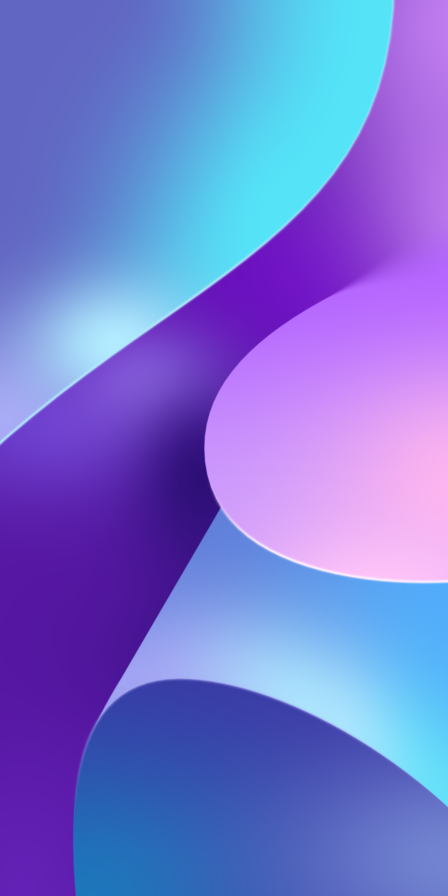
Reproduce this background procedurally as a Shadertoy shader.

```glsl
const int CURVE_STEPS = 24;
const float RIM_WIDTH = 0.0035;
const float RIBBON_TOP = 0.9;

const vec3 INDIGO = vec3(0.38, 0.40, 0.76);
const vec3 CYAN = vec3(0.33, 0.89, 0.97);
const vec3 ICE = vec3(0.70, 0.92, 1.00);
const vec3 LAVENDER = vec3(0.66, 0.66, 0.96);
const vec3 PURPLE = vec3(0.34, 0.09, 0.64);
const vec3 VIOLET = vec3(0.42, 0.05, 0.76);
const vec3 ORCHID = vec3(0.75, 0.49, 0.94);
const vec3 HAZE = vec3(0.54, 0.38, 0.88);
const vec3 MIDNIGHT = vec3(0.18, 0.06, 0.47);
const vec3 LILAC = vec3(0.79, 0.60, 0.99);
const vec3 MAGENTA = vec3(0.70, 0.39, 1.00);
const vec3 PINK = vec3(1.00, 0.71, 0.93);
const vec3 CORNFLOWER = vec3(0.37, 0.49, 0.85);
const vec3 SKY = vec3(0.32, 0.67, 0.98);
const vec3 NAVY = vec3(0.23, 0.21, 0.64);
const vec3 TEAL = vec3(0.11, 0.46, 0.73);
const vec3 STEEL = vec3(0.45, 0.52, 0.82);

// Signed distance to a cubic Bezier curve, positive on its left side
float curve(vec2 p, vec2 a, vec2 b, vec2 c, vec2 d) {
    float nearest = 1e9, side = 1.0;
    vec2 from = a;
    for (int i = 1; i <= CURVE_STEPS; i++) {
        float t = float(i) / float(CURVE_STEPS), s = 1.0 - t;
        vec2 to = s * s * s * a + 3.0 * s * s * t * b + 3.0 * s * t * t * c + t * t * t * d;
        vec2 e = to - from, w = p - from;
        vec2 gap = w - e * clamp(dot(w, e) / dot(e, e), 0.0, 1.0);
        float dist = dot(gap, gap);
        if (dist < nearest) {
            nearest = dist;
            side = e.x * w.y < e.y * w.x ? -1.0 : 1.0;
        }
        from = to;
    }
    return side * sqrt(nearest);
}

float nearer(float a, float b) {
    return abs(a) < abs(b) ? a : b;
}

float glow(vec2 p, vec2 centre, vec2 radius) {
    vec2 d = (p - centre) / radius;
    return exp(-dot(d, d));
}

vec3 tint(vec3 base, vec3 colour, vec2 p, vec2 centre, vec2 radius) {
    return mix(base, colour, glow(p, centre, radius));
}

float rim(float d, float pixel) {
    float w = max(RIM_WIDTH, 0.8 * pixel);
    return exp(-d * d / (w * w));
}

vec3 backdropColour(vec2 p, float ribbon) {
    vec3 c = tint(PURPLE, vec3(0.39, 0.13, 0.71), p, vec2(0.05, 0.0), vec2(0.2, 0.3));
    c = tint(c, vec3(0.43, 0.25, 0.81), p, vec2(0.12, 1.05), vec2(0.3, 0.17));
    c = tint(c, VIOLET, p, vec2(0.68, 1.38), vec2(0.36, 0.24));
    c = tint(c, ORCHID, p, vec2(1.04, 1.95), vec2(0.34, 0.42));
    c = tint(c, ORCHID, p, vec2(1.08, 1.52), vec2(0.24, 0.30));
    c = tint(c, HAZE, p, vec2(0.34, 1.14), vec2(0.17, 0.13));
    c = mix(c, MIDNIGHT, 0.4 * exp(-abs(ribbon) / 0.12) * smoothstep(0.3, 0.6, p.y) * smoothstep(1.3, 0.9, p.y));
    return tint(c, MIDNIGHT, p, vec2(0.45, 0.93), vec2(0.14, 0.19));
}

vec3 ribbonColour(vec2 p, float dome) {
    vec3 c = mix(CORNFLOWER, SKY, smoothstep(0.45, 1.0, p.x));
    vec3 sheen = mix(INDIGO, LAVENDER, smoothstep(0.1, 0.5, p.y));
    sheen = mix(sheen, ICE, smoothstep(0.3, 0.7, p.x));
    sheen = mix(sheen, CYAN, 0.8 * smoothstep(0.75, 1.0, p.x));
    return mix(c, sheen, 0.92 * exp(-dome * dome / 0.036));
}

vec3 domeColour(vec2 p) {
    vec3 c = tint(NAVY, TEAL, p, vec2(0.2, 0.0), vec2(0.42, 0.33));
    return tint(c, STEEL, p, vec2(1.03, 0.08), vec2(0.42, 0.25));
}

vec3 petalColour(vec2 p) {
    vec3 c = mix(LILAC, MAGENTA, smoothstep(0.85, 1.4, p.y));
    c = tint(c, PINK, p, vec2(1.08, 0.92), vec2(0.36, 0.26));
    return tint(c, vec3(1.0, 0.77, 0.97), p, vec2(0.85, 0.68), vec2(0.3, 0.15));
}

vec3 sheetColour(vec2 p, float depth) {
    float sweep = (1.0 - smoothstep(0.05, 0.68, depth)) * smoothstep(0.0, 0.6, p.x);
    vec3 c = mix(INDIGO, CYAN, sweep);
    c = tint(c, LAVENDER, p, vec2(0.0, 1.05), vec2(0.25, 0.2));
    return tint(c, ICE, p, vec2(0.26, 1.23), vec2(0.19, 0.14));
}

void mainImage(out vec4 fragColor, in vec2 fragCoord) {
    vec2 p = fragCoord / iResolution.xy * vec2(1.0, 2.0);
    float pixel = 1.0 / iResolution.x;

    // Outlines
    float sheet = curve(p, vec2(-0.04, 0.975), vec2(0.42, 1.40), vec2(0.88, 1.48), vec2(0.88, 2.05));
    float petalTop = curve(p, vec2(1.04, 1.47), vec2(0.72, 1.35), vec2(0.456, 1.22), vec2(0.456, 1.0));
    float petalBase = curve(p, vec2(0.456, 1.0), vec2(0.456, 0.74), vec2(0.80, 0.685), vec2(1.04, 0.705));
    float petal = nearer(petalTop, petalBase);
    float ribbon = nearer(
        curve(p, vec2(0.54, 0.948), vec2(0.451, 0.795), vec2(0.362, 0.643), vec2(0.273, 0.49)),
        curve(p, vec2(0.273, 0.49), vec2(0.155, 0.30), vec2(0.158, 0.22), vec2(0.172, -0.03)));
    float dome = nearer(
        curve(p, vec2(1.04, 0.16), vec2(0.84, 0.36), vec2(0.58, 0.485), vec2(0.40, 0.485)),
        curve(p, vec2(0.40, 0.485), vec2(0.19, 0.485), vec2(0.14, 0.28), vec2(0.172, -0.03)));

    // Layers from back to front; the ribbon ends beneath the petal
    vec3 c = backdropColour(p, ribbon);
    c = mix(c, ribbonColour(p, dome), smoothstep(-pixel, pixel, ribbon) * step(p.y, RIBBON_TOP));
    c = mix(c, domeColour(p), smoothstep(-pixel, pixel, dome));
    c = mix(c, LAVENDER, 0.45 * rim(dome, pixel) * smoothstep(0.15, 0.45, p.y));

    // The petal's upper edge melts into the backdrop
    float melt = smoothstep(0.72, 1.0, p.x) * smoothstep(1.1, 1.3, p.y);
    float soft = mix(pixel, 0.07, melt);
    c = mix(c, petalColour(p), smoothstep(-soft, soft, petal));
    c = mix(c, vec3(1.0, 0.93, 1.0), rim(petalBase, pixel) * smoothstep(0.95, 0.75, p.y));

    c = mix(c, sheetColour(p, sheet), smoothstep(-pixel, pixel, sheet));
    c = mix(c, ICE, rim(sheet, pixel) * mix(0.9, 0.45, smoothstep(0.4, 0.85, p.x)));
    fragColor = vec4(c, 1.0);
}
```
